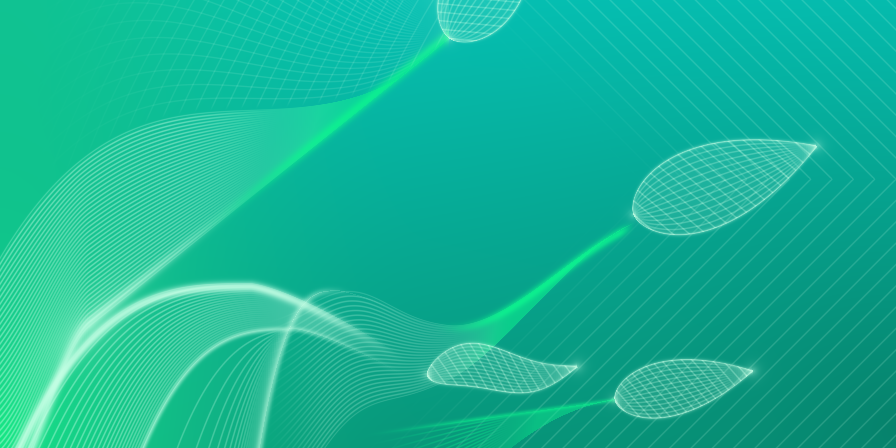
Reproduce this background procedurally as a WebGL 2 fragment shader.

```glsl
#version 300 es
precision highp float;
uniform vec2 u_resolution;
out vec4 outColor;

const vec3 PALE = vec3(0.78, 1.0, 0.9);
const vec3 NEON = vec3(0.05, 0.96, 0.56);

// Change of a field per canvas unit
float rate(float v) {
  return max(length(vec2(dFdx(v), dFdy(v))) * u_resolution.y, 1e-4);
}

// Thin lines at whole values of v, averaged where they crowd together
float lines(float v, float width) {
  float g = rate(v), pixel = 1.0 / u_resolution.y;
  float d = (0.5 - abs(fract(v) - 0.5)) / g;
  float crisp = 1.0 - smoothstep(max(width - pixel, 0.0), width + pixel, d);
  return mix(crisp, min(2.0 * width * g, 1.0), smoothstep(0.25, 0.6, g * pixel));
}

// Soft stroke along the zero of a field
float stroke(float v, float width) {
  float d = v / rate(v) / width;
  return exp(-d * d);
}

// Strands filling the space between two heights
float sheet(float y, float lo, float hi, float count) {
  float s = (y - lo) / max(hi - lo, 0.002);
  float inside = smoothstep(-0.01, 0.01, s) * (1.0 - smoothstep(0.99, 1.01, s));
  return inside * (0.07 + lines(s * count, 0.0011));
}

// Curve that rises steeply from x0, crests at x1, then sinks
float arch(float x, float x0, float x1, float crest) {
  float t = max(1.0 - (x - x0) / (x1 - x0), 0.0);
  return crest * (1.0 - t * t * t) - 0.71 * pow(max(x - x1, 0.0), 1.35);
}

// Netted leaf between base and tip; bend gives it an S shape
float leaf(vec2 p, vec2 base, vec2 tip, float girth, float bend) {
  vec2 axis = tip - base;
  float size = length(axis);
  vec2 dir = axis / size, q = p - base;
  float t = dot(q, dir) / size;
  float n = (dir.x * q.y - dir.y * q.x) / size - bend * sin(6.2832 * t);
  float c = clamp(t, 0.0, 1.0);
  float w = girth * pow(c, 0.6) * (1.0 - c) + 0.002;
  float d = (abs(n) - w) * size;
  float within = step(0.0, t) * step(t, 1.0);
  float inside = within * (1.0 - smoothstep(-0.002, 0.002, d));
  float net = lines(n / w * 6.0, 0.001) + lines(t * 16.0 + n * 9.0, 0.001);
  float rim = within * exp(-abs(d) / 0.0025);
  float ends = exp(-length(q) / 0.008) + exp(-length(p - tip) / 0.01);
  return inside * (0.12 + 0.24 * net) + 0.5 * rim + 0.5 * ends;
}

void main() {
  vec2 p = gl_FragCoord.xy / u_resolution.y;
  float x = p.x, y = p.y;

  // Teal field, greener to the left and darker at lower right
  vec3 col = mix(vec3(0.03, 0.59, 0.48), vec3(0.02, 0.76, 0.71), y);
  col = mix(col, vec3(0.07, 0.76, 0.55), 0.85 * (1.0 - smoothstep(0.0, 0.95, x)));
  col = mix(col, vec3(0.02, 0.48, 0.4), 0.75 * exp(-2.2 * length(p - vec2(2.0, 0.05))));
  col = mix(col, vec3(0.06, 0.92, 0.5), 0.9 * exp(-4.0 * length(p - vec2(0.0, 0.03))));

  // Chevron rulings on the right
  float chevron = x + abs(y - 0.6);
  col = mix(col, PALE, 0.17 * lines(chevron * 21.0, 0.001) * smoothstep(1.4, 1.75, chevron));

  // Large upper sheet, gathered at its right end
  float u = max(1.003 - x, 0.0);
  float left = 1.0 - step(1.003, x);
  float lower = 0.914 - 0.8 * u - 0.25 * (1.0 - smoothstep(0.0, 0.2, x));
  float upper = 0.914 + u * (-1.014 + u * (2.23 - 1.7 * u));
  float wing = left * sheet(y, lower, upper, 38.0);
  col = mix(col, mix(PALE, NEON, smoothstep(0.35, 0.85, x)), min(0.42 * wing, 0.8));
  float fold = left * stroke(y - lower - 0.008, 0.012);
  col = mix(col, NEON, 0.75 * fold * smoothstep(0.4, 0.75, x));
  col = mix(col, PALE, 0.7 * fold * (1.0 - smoothstep(0.15, 0.6, x)));

  // Faint net above the sheet
  float veil = left * smoothstep(0.0, 0.02, y - upper) * smoothstep(0.05, 0.6, x);
  float weave = lines((y - upper) / (u + 0.02) * 18.0, 0.0008)
    + lines((x - 0.3 * y * y) * 30.0, 0.0008);
  col = mix(col, PALE, 0.13 * veil * weave);

  // Nested arches at lower left
  float outer = arch(x, 0.04, 0.56, 0.368);
  float middle = arch(x, 0.32, 0.66, 0.265);
  float inner = arch(x, 0.58, 0.755, 0.35);
  float fade = 1.0 - smoothstep(0.6, 0.92, x);
  float bands = sheet(y, middle, outer, 24.0) + 0.7 * sheet(y, inner, middle, 20.0);
  col = mix(col, PALE, 0.4 * min(bands, 1.5) * fade);
  col = mix(col, PALE, 0.85 * fade * stroke(y - outer + 0.008, 0.011));
  col = mix(col, PALE, 0.5 * fade * stroke(y - middle, 0.006));
  col = mix(col, PALE, 0.5 * stroke(y - inner, 0.008) * (1.0 - smoothstep(0.66, 0.8, x)));
  col = mix(col, PALE, 0.55 * exp(-14.0 * length((p - vec2(0.2, 0.27)) * mat2(0.7, 0.7, -1.6, 1.6))));

  // Wave running up to the large leaf
  float wave = 0.27 + 0.25 * smoothstep(1.0, 1.5, x) + 0.08 * exp(-pow(abs(x - 0.78) / 0.13, 2.0));
  float gap = 0.7 * pow(max(1.42 - x, 0.0), 2.0);
  float span = smoothstep(0.58, 0.75, x) * (1.0 - smoothstep(1.38, 1.42, x));
  float strands = span * sheet(y, max(wave - gap, inner - 0.6), wave, 26.0);
  float rise = smoothstep(0.95, 1.15, x);
  col = mix(col, mix(PALE, NEON, rise), min(strands * mix(0.25, 0.5, rise), 0.8));
  col = mix(col, NEON, 0.8 * span * rise * stroke(y - wave + 0.006, 0.01));

  // Low spray feeding the small leaf
  float v = max(1.372 - x, 0.0);
  float crest = 0.107 - 0.14 * v;
  float spray = step(x, 1.372) * smoothstep(0.8, 1.1, x);
  col = mix(col, NEON, 0.4 * spray * sheet(y, crest - 1.4 * v * v, crest, 18.0));
  col = mix(col, NEON, 0.5 * spray * stroke(y - crest, 0.005));

  // Leaves
  float leaves = leaf(p, vec2(1.414, 0.521), vec2(1.823, 0.674), 0.6, 0.0)
    + leaf(p, vec2(1.372, 0.107), vec2(1.68, 0.172), 0.56, 0.0)
    + leaf(p, vec2(0.953, 0.164), vec2(1.289, 0.182), 0.42, 0.05)
    + leaf(p, vec2(1.003, 0.914), vec2(1.2, 1.2), 0.7, 0.0);
  col = mix(col, PALE, min(leaves, 0.9));

  outColor = vec4(col, 1.0);
}
```
